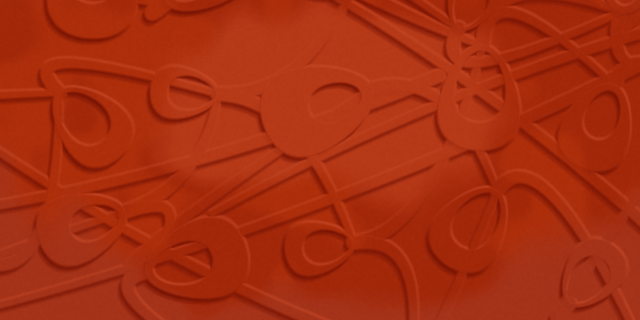
Give the GLSL for this pattern, as a Shadertoy shader.

```glsl
const float CELL = 0.42;          // spacing of the loops, canvas height = 1
const float JITTER = 0.45;        // irregularity of the loop positions
const vec2 LOOP_SIZE = vec2(0.09, 0.20);
const vec2 HOLE_SIZE = vec2(0.45, 0.66);
const float HOLE_LEAN = 0.55;     // shift of the hole towards the knot
const float LOOP_FLATNESS = 1.4;  // preference for lying loops
const float TAIL_REACH = 0.26;
const vec2 TAIL_WIDTH = vec2(0.013, 0.025);
const float TAIL_SHARE = 0.5;     // share of loops with a second tail
const int SWEEPS = 5;
const float SWEEP_WIDTH = 0.018;
const float SWEEP_HALF = 1.2;
const float RISE = 0.36;          // angles of the long strokes
const float FALL = -0.6;
const float BEVEL = 0.006;
const float SHADOW_NEAR = 0.011;
const float SHADOW_FAR = 0.021;
const float GLINT_REACH = 0.008;
const vec2 LIGHT = vec2(0.53, 0.85);
const float GRAIN = 0.012;
const float TAU = 6.2832;

const vec3 CLAY = vec3(0.635, 0.155, 0.036);
const vec3 WARM = vec3(0.68, 0.18, 0.04);
const vec3 GLOW = vec3(0.715, 0.225, 0.092);
const vec3 DUSK = vec3(0.645, 0.20, 0.10);
const vec3 SHADE = vec3(0.46, 0.07, 0.01);
const vec3 GLINT = vec3(0.77, 0.28, 0.15);

struct Loop { vec2 centre, axis, knot; float size, hole; };

vec2 hash2(vec2 p) {
    vec3 q = fract(p.xyx * vec3(0.1031, 0.1030, 0.0973));
    q += dot(q, q.yzx + 33.33);
    return fract((q.xx + q.yz) * q.zy);
}

float noise(vec2 p) {
    vec2 i = floor(p), f = fract(p);
    f = f * f * (3.0 - 2.0 * f);
    vec2 e = vec2(0.0, 1.0);
    return mix(mix(hash2(i).x, hash2(i + e.yx).x, f.x),
               mix(hash2(i + e.xy).x, hash2(i + e.yy).x, f.x), f.y);
}

// Distance to a quadratic curve, and the parameter of its nearest point
vec2 bezier(vec2 p, vec2 a, vec2 b, vec2 c) {
    vec2 u = b - a, v = a - 2.0 * b + c, w = a - p;
    float k = 1.0 / max(dot(v, v), 1e-4);
    float kx = k * dot(u, v);
    float ky = k * (2.0 * dot(u, u) + dot(w, v)) / 3.0;
    float m = ky - kx * kx;
    float n = kx * (2.0 * kx * kx - 3.0 * ky) + k * dot(w, u);
    float h = n * n + 4.0 * m * m * m;
    vec2 t;
    if (h >= 0.0) {
        vec2 x = (vec2(1.0, -1.0) * sqrt(h) - n) * 0.5;
        x = sign(x) * pow(abs(x), vec2(1.0 / 3.0));
        t = vec2(x.x + x.y - kx);
    } else {
        float z = sqrt(-m);
        float g = acos(clamp(n / (2.0 * m * z), -1.0, 1.0)) / 3.0;
        t = vec2(2.0 * cos(g), -cos(g) - sqrt(3.0) * sin(g)) * z - kx;
    }
    t = clamp(t, 0.0, 1.0);
    float d0 = length(w + (2.0 * u + v * t.x) * t.x);
    float d1 = length(w + (2.0 * u + v * t.y) * t.y);
    return d0 < d1 ? vec2(d0, t.x) : vec2(d1, t.y);
}

float ellipse(vec2 p, vec2 r) {
    float k = length(p / r);
    return k * (k - 1.0) / (length(p / (r * r)) + 1e-4);
}

Loop makeLoop(vec2 id) {
    vec2 place = hash2(id + 17.0), shape = hash2(id + 71.0);
    float angle = TAU * hash2(id + 43.0).x;
    Loop s;
    s.centre = (id + 0.5 + (place - 0.5) * JITTER) * CELL;
    s.axis = normalize(vec2(LOOP_FLATNESS * cos(angle), sin(angle)));
    s.size = mix(LOOP_SIZE.x, LOOP_SIZE.y, shape.x);
    s.hole = mix(HOLE_SIZE.x, HOLE_SIZE.y, shape.y);
    s.knot = s.centre - s.axis * s.size * 0.95;
    return s;
}

// Egg-shaped ring, thin at the knot and broad at the far end
float ring(vec2 p, Loop s) {
    p -= s.centre;
    vec2 q = vec2(dot(p, s.axis), dot(p, vec2(-s.axis.y, s.axis.x)));
    q.y *= 1.0 - 0.3 * clamp(q.x / s.size, -1.4, 1.4);
    vec2 r = s.size * vec2(1.0, 0.74);
    vec2 lean = vec2(HOLE_LEAN * (1.0 - s.hole) * s.size, 0.0);
    return max(ellipse(q, r), -ellipse(q + lean, r * s.hole));
}

float raise(float d) { return 1.0 - smoothstep(-BEVEL, BEVEL, d); }

float tail(vec2 p, Loop s, vec2 target) {
    vec2 c = bezier(p, s.knot, s.knot - s.axis * TAIL_REACH, target);
    return raise(c.x - mix(TAIL_WIDTH.y, TAIL_WIDTH.x, c.y));
}

float relief(vec2 p, float aspect) {
    float h = 0.0;
    vec2 cell = floor(p / CELL);
    // Loops and the tails that join them
    for (int y = -2; y <= 2; y++)
    for (int x = -2; x <= 1; x++) {
        vec2 id = cell + vec2(x, y), pick = hash2(id + 5.0);
        Loop s = makeLoop(id);
        h = max(h, raise(ring(p, s)));
        vec2 side = id + vec2(1.0, floor(pick.x * 3.0) - 1.0);
        h = max(h, 0.86 * tail(p, s, makeLoop(side).knot));
        if (pick.y < TAIL_SHARE) h = max(h, 0.74 * tail(p, s, makeLoop(id + 1.0).knot));
    }
    // Long strokes, rising and falling in turn
    for (int i = 0; i < SWEEPS; i++) {
        vec2 place = hash2(vec2(i, 9)), bend = hash2(vec2(i, 31)) - 0.5;
        float angle = (i % 2 == 0 ? RISE : FALL) + 0.3 * bend.x;
        vec2 along = vec2(cos(angle), sin(angle)), across = vec2(-along.y, along.x);
        vec2 mid = vec2(aspect * (float(i) + 0.5) / float(SWEEPS), mix(0.15, 0.85, place.y));
        vec2 ctrl = mid + across * (sign(bend.y) * 0.12 + 0.4 * bend.y);
        vec2 c = bezier(p, mid - along * SWEEP_HALF, ctrl, mid + along * SWEEP_HALF);
        h = max(h, 0.8 * raise(c.x - SWEEP_WIDTH * mix(0.7, 1.3, c.y)));
    }
    return h;
}

void mainImage(out vec4 fragColor, in vec2 fragCoord) {
    vec2 p = fragCoord / iResolution.y;
    float aspect = iResolution.x / iResolution.y;
    // Uneven paint
    float cloud = noise(p * 3.0) * 0.6 + noise(p * 8.0 + 7.0) * 0.4;
    vec3 col = mix(CLAY, WARM, smoothstep(0.46, 0.62, cloud));
    vec2 off = (p - vec2(aspect * 0.5, 0.68)) / vec2(aspect, 1.0);
    float edge = length(off) + 0.25 * (cloud - 0.5);
    col = mix(col, GLOW, 1.0 - smoothstep(0.22, 0.34, edge));
    col = mix(col, DUSK, 0.95 * smoothstep(0.53, 0.64, edge));
    // Raking light with a soft shadow on the raised ribbons
    float h = relief(p, aspect);
    float shade = 0.5 * max(relief(p + LIGHT * SHADOW_NEAR, aspect) - h, 0.0)
                + 0.5 * max(relief(p + LIGHT * SHADOW_FAR, aspect) - h, 0.0);
    float glint = max(h - relief(p + LIGHT * GLINT_REACH, aspect), 0.0);
    col = mix(col, SHADE, 0.9 * shade);
    col = mix(col, GLINT, 0.8 * glint);
    col += GRAIN * (noise(p * 150.0) - 0.5);
    fragColor = vec4(col, 1.0);
}
```
